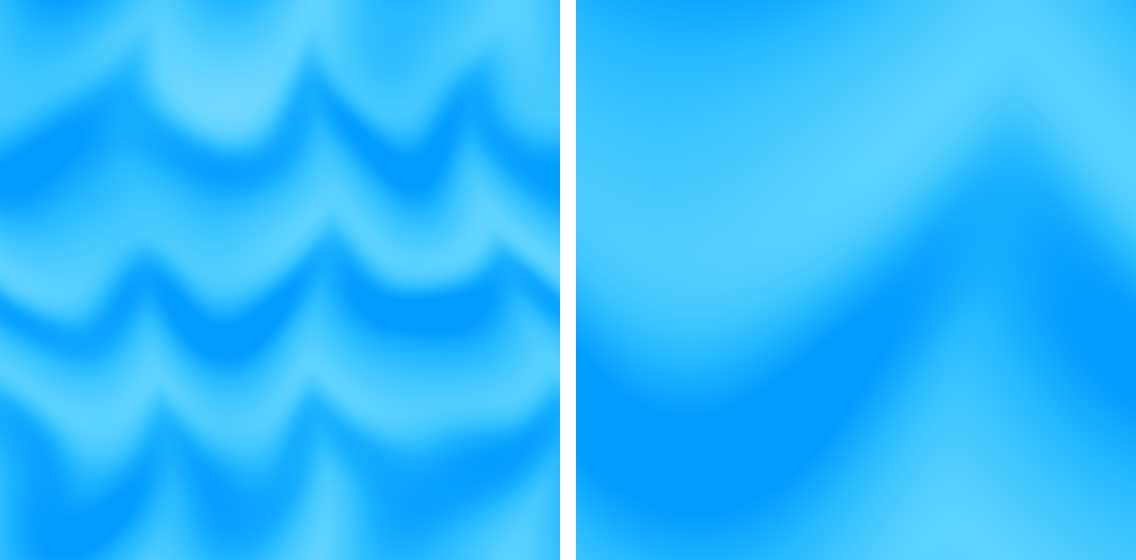
Left, the full canvas; right, a detail of the centre.
Reproduce this texture procedurally as a WebGL 1 fragment shader.

```glsl
precision highp float;

uniform vec2 u_resolution;

const float PI = 3.14159265;
const float BANDS = 3.0;    // wavy bands per tile height
const float SCALLOPS = 3.0; // hanging curves per tile width

// Pseudo-random unit gradient of a lattice corner, wrapped to the period
vec2 cornerGradient(vec2 corner, float period, float seed) {
  vec2 wrapped = mod(corner, period);
  float h = fract(sin(dot(wrapped, vec2(127.1, 311.7)) + seed * 74.7) * 43758.55);
  float angle = 2.0 * PI * h;
  return vec2(cos(angle), sin(angle));
}

// Tileable gradient noise, roughly -0.7 to 0.7
float gradientNoise(vec2 uv, float period, float seed) {
  vec2 p = uv * period;
  vec2 cell = floor(p);
  vec2 f = p - cell;
  vec2 blend = f * f * f * (f * (f * 6.0 - 15.0) + 10.0);
  vec2 right = vec2(1.0, 0.0);
  vec2 up = vec2(0.0, 1.0);
  float a = dot(cornerGradient(cell, period, seed), f);
  float b = dot(cornerGradient(cell + right, period, seed), f - right);
  float c = dot(cornerGradient(cell + up, period, seed), f - up);
  float d = dot(cornerGradient(cell + 1.0, period, seed), f - 1.0);
  return mix(mix(a, b, blend.x), mix(c, d, blend.x), blend.y);
}

// Row of rounded bowls joined by softened peaks: 0 at peaks, 1 in bowls
float scallop(float x, float softness) {
  float s = sin(PI * x);
  return sqrt(s * s + softness) - 0.5 * softness;
}

// Periodic band with a slow rise and a quicker fall below its crest
float skewedBand(float phase, float skew) {
  float a = 2.0 * PI * phase;
  return 0.5 + 0.5 * cos(a + skew * (1.0 - cos(a)));
}

// Azure ramp running from deep blue to pale sky blue
vec3 azure(float light) {
  float r = clamp(light, 0.0, 0.55);
  return vec3(r, 0.61 + 0.85 * r - 0.72 * r * r, 1.0);
}

void main() {
  vec2 uv = gl_FragCoord.xy / u_resolution;

  // Irregular hanging curves
  float sideShift = 0.5 * gradientNoise(uv, 2.0, 1.0);
  float bowl = scallop(uv.x * SCALLOPS + 0.25 + sideShift, 0.02);
  float depth = 0.45 + 0.25 * gradientNoise(uv, 3.0, 2.0);
  float drift = 0.4 * gradientNoise(uv, 2.0, 3.0)
              + 0.07 * gradientNoise(uv, 6.0, 4.0);

  // Bright bands that sag with the curves
  float phase = (1.0 - uv.y) * BANDS - depth * bowl - drift;
  float band = pow(skewedBand(phase, 0.5), 1.3);

  // Uneven light, with faint ridges between neighbouring bowls
  float strength = 0.34 + 0.14 * gradientNoise(uv, 3.0, 5.0);
  float ridge = 0.1 * pow(max(1.0 - bowl, 0.0), 2.0);
  float haze = 0.13 * gradientNoise(uv, 3.0, 6.0);
  float light = strength * band + ridge * (1.0 - band) + haze;

  gl_FragColor = vec4(azure(light), 1.0);
}
```
